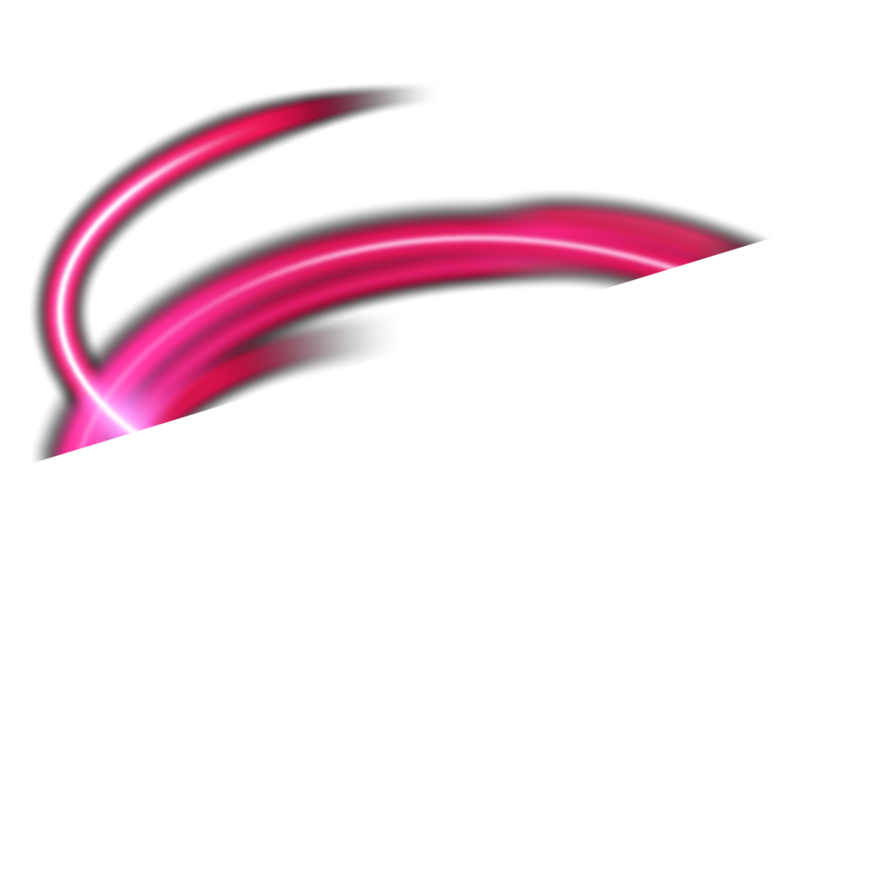
This background is drawn by a WebGL 1 fragment shader. Its source:

```glsl
precision highp float;
uniform vec2 u_resolution;

vec2 bezier(vec2 a, vec2 b, vec2 c, vec2 d, float t) {
  float s = 1.0 - t;
  return s * s * s * a + 3.0 * s * s * t * b + 3.0 * s * t * t * c + t * t * t * d;
}

// Distance to a cubic curve (x) and the parameter of the nearest point (y)
vec2 nearestOnCurve(vec2 p, vec2 a, vec2 b, vec2 c, vec2 d) {
  vec2 best = vec2(10.0, 0.0);
  vec2 start = a;
  for (int i = 0; i < 36; i++) {
    vec2 end = bezier(a, b, c, d, float(i + 1) / 36.0);
    vec2 along = end - start;
    float h = clamp(dot(p - start, along) / dot(along, along), 0.0, 1.0);
    float dist = length(p - start - along * h);
    if (dist < best.x) best = vec2(dist, (float(i) + h) / 36.0);
    start = end;
  }
  return best;
}

vec3 screen(vec3 base, vec3 light) {
  return 1.0 - (1.0 - base) * (1.0 - clamp(light, 0.0, 1.0));
}

float gauss(float d, float width) {
  return exp(-d * d / (width * width));
}

// Dark soft halo with a coloured band inside it
void addRibbon(inout vec3 light, inout float cover, float d, float width,
               float haloFade, vec3 tint) {
  float r = d / width;
  float halo = (1.0 - smoothstep(0.25, 1.0, r)) * haloFade;
  cover = 1.0 - (1.0 - cover) * (1.0 - halo);
  light = screen(light, tint * (1.0 - smoothstep(0.2, 0.7, r)));
}

void main() {
  vec2 p = gl_FragCoord.xy / u_resolution;
  p.y = 1.0 - p.y; // measured downward from the top
  vec3 red = vec3(0.93, 0.08, 0.32);
  vec3 pink = vec3(1.0, 0.18, 0.58);
  vec3 light = vec3(0.0);
  float cover = 0.0;

  // Wide main arc
  vec2 arc = nearestOnCurve(p, vec2(0.0885, 0.508), vec2(0.137, 0.339),
                            vec2(0.430, 0.195), vec2(0.762, 0.303));
  vec3 arcTint = mix(pink, red * 0.85, smoothstep(0.2, 0.6, arc.y));
  addRibbon(light, cover, arc.x, mix(0.056, 0.046, arc.y), 1.0, arcTint);

  // Lower edge of the arc
  vec2 lower = nearestOnCurve(p, vec2(0.124, 0.521), vec2(0.195, 0.352),
                              vec2(0.430, 0.267), vec2(0.729, 0.302));
  float lowerFade = 1.0 - smoothstep(0.75, 1.0, lower.y);
  vec3 lowerTint = mix(pink * 0.8, red * 0.7, smoothstep(0.1, 0.5, lower.y));
  addRibbon(light, cover, lower.x, mix(0.042, 0.027, lower.y), lowerFade, lowerTint * lowerFade);
  light = screen(light, red * 0.7 * gauss(lower.x, 0.008) * lowerFade);

  // Short faint branch
  vec2 branch = nearestOnCurve(p, vec2(0.156, 0.488), vec2(0.234, 0.410),
                               vec2(0.326, 0.378), vec2(0.456, 0.374));
  addRibbon(light, cover, branch.x, 0.035, 1.0 - smoothstep(0.4, 1.0, branch.y),
            red * 0.9 * (1.0 - smoothstep(0.3, 0.9, branch.y)));

  // Right tail
  vec2 tail = nearestOnCurve(p, vec2(0.521, 0.260), vec2(0.612, 0.237),
                             vec2(0.729, 0.241), vec2(0.872, 0.310));
  float tailFade = smoothstep(0.0, 0.35, tail.y);
  addRibbon(light, cover, tail.x, 0.038, tailFade * 0.85,
            red * 0.85 * tailFade * (1.0 - smoothstep(0.75, 1.0, tail.y)));

  // Curled hook
  vec2 hook = nearestOnCurve(p, vec2(0.495, 0.104), vec2(0.182, 0.115),
                             vec2(-0.078, 0.319), vec2(0.159, 0.490));
  float hookBody = smoothstep(0.04, 0.24, hook.y);
  addRibbon(light, cover, hook.x, mix(0.015, 0.036, smoothstep(0.0, 0.3, hook.y)),
            smoothstep(0.0, 0.17, hook.y), red * hookBody);

  // Bright cores
  float hookCore = smoothstep(0.2, 0.5, hook.y);
  light = screen(light, vec3(1.0, 0.35, 0.75) * gauss(hook.x, 0.011) * hookCore * 0.8);
  light = screen(light, vec3(1.0, 0.95, 1.0) * gauss(hook.x, 0.0045) * hookCore);
  float arcCore = mix(0.3, 0.85, smoothstep(0.35, 0.65, arc.y));
  light = screen(light, vec3(1.0, 0.72, 0.8) * gauss(arc.x, 0.0042) * arcCore);
  light = screen(light, red * 0.6 * gauss(arc.x, 0.014));

  // Violet flare where the hook crosses the arc
  light = screen(light, vec3(0.9, 0.45, 0.95) * gauss(length(p - vec2(0.137, 0.468)), 0.036));

  // Slanted clip
  float edge = 0.528 - 0.3047 * p.x - p.y;
  float pixel = 1.0 / u_resolution.y;
  cover *= smoothstep(-pixel, pixel, edge);
  gl_FragColor = vec4(mix(vec3(1.0), light, cover), 1.0);
}
```
